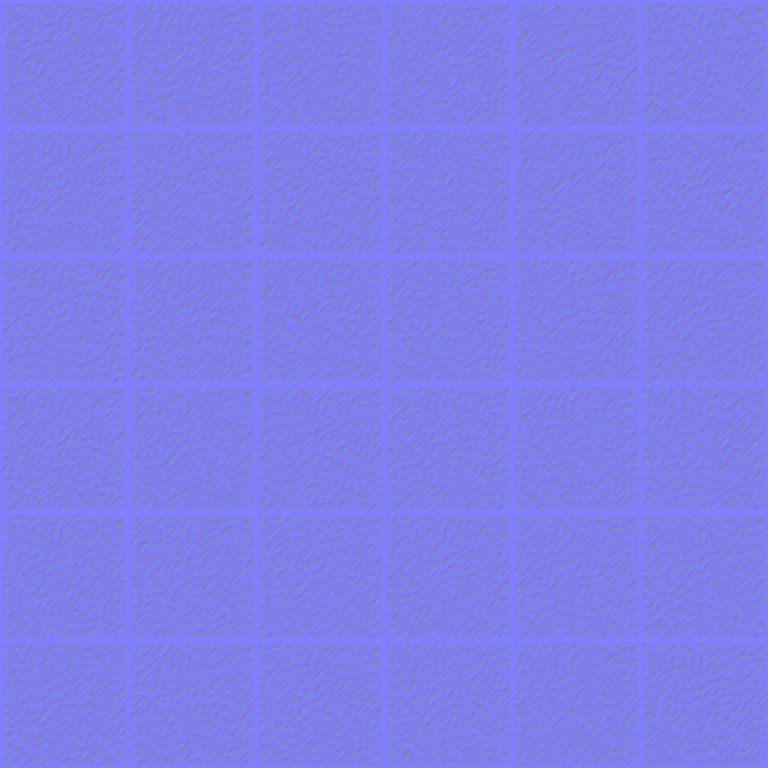
Write a Shadertoy shader that draws this texture map.

```glsl
// Tangent-space normal map of square tiles with softly grained faces and flat grout.

const float TILES           = 6.0;               // repeats across and down
const float GROUT_HALF      = 0.021;             // half grout width, in tiles
const float GROUT_SOFT      = 0.014;             // half width of the grout edge, in tiles
const vec2  GRAIN_FREQ      = vec2(18.0, 26.0);  // noise cells per tile: along, across the streaks
const float ALONG_SLOPE     = 0.2;               // damping of the slope along the streaks
const vec2  ACROSS_TINT     = vec2(-0.8, 1.2);   // red and green share of the slope across them
const float FINE_SCALE      = 1.7;               // frequency ratio of the second octave
const float FINE_WEIGHT     = 0.4;
const float SHARED_WEIGHT   = 0.75;              // grain common to every tile
const float OWN_WEIGHT      = 0.65;              // grain unique to each tile
const float SLOPE_TINT      = 0.041;             // slope shown in red and green
const float FACE_BLUE       = 0.914;             // blue level of a level face
const float STEEP_DARKENING = 0.02;
const float MOTTLE          = 0.16;              // blue variation with the grain height
const vec3  FLAT_NORMAL     = vec3(0.5, 0.5, 1.0);

// Integer hash of a lattice cell: a random gradient, each part -1 to 1
vec2 randomGradient(ivec2 cell, uint seed) {
    uvec2 c = uvec2(cell);
    uint h = c.x * 1597u + c.y * 51749u + seed * 792917u;
    h = (h ^ (h >> 16)) * 73244475u;
    h = (h ^ (h >> 15)) * 73244475u;
    h ^= h >> 16;
    return vec2(h & 65535u, h >> 16) / 32767.5 - 1.0;
}

// Gradient noise: x is the value, yz its derivative
vec3 noise(vec2 p, uint seed) {
    ivec2 cell = ivec2(floor(p));
    vec2 f = fract(p);
    vec2 w = f * f * f * (f * (f * 6.0 - 15.0) + 10.0);
    vec2 dw = 30.0 * f * f * (f - 1.0) * (f - 1.0);

    vec2 ga = randomGradient(cell, seed);
    vec2 gb = randomGradient(cell + ivec2(1, 0), seed);
    vec2 gc = randomGradient(cell + ivec2(0, 1), seed);
    vec2 gd = randomGradient(cell + ivec2(1, 1), seed);

    float a = dot(ga, f);
    float b = dot(gb, f - vec2(1.0, 0.0));
    float c = dot(gc, f - vec2(0.0, 1.0));
    float d = dot(gd, f - vec2(1.0, 1.0));
    float twist = a - b - c + d;

    float value = a + (b - a) * w.x + (c - a) * w.y + twist * w.x * w.y;
    vec2 slope = mix(mix(ga, gb, w.x), mix(gc, gd, w.x), w.y);
    return vec3(value, slope + dw * (vec2(b - a, c - a) + twist * w.yx));
}

// Two octaves of grain
vec3 grain(vec2 p, uint seed) {
    return noise(p, seed) + FINE_WEIGHT * noise(p * FINE_SCALE + 7.3, seed + 101u);
}

void mainImage(out vec4 fragColor, in vec2 fragCoord) {
    vec2 p = fragCoord / iResolution.xy * TILES;
    vec2 tile = mod(floor(p), TILES);
    vec2 local = fract(p);

    // Streaks run along the rising diagonal
    vec2 diagonal = vec2(local.x + local.y, local.y - local.x) * sqrt(0.5);
    vec2 grainPos = diagonal * GRAIN_FREQ;
    uint tileSeed = uint(tile.x + tile.y * TILES) + 1u;
    vec3 g = SHARED_WEIGHT * grain(grainPos, 0u) + OWN_WEIGHT * grain(grainPos, tileSeed);

    // Turn the slope back to the canvas axes
    vec2 s = g.yz * vec2(ALONG_SLOPE * GRAIN_FREQ.x / GRAIN_FREQ.y, 1.0);
    vec2 slope = (s.x + s.y * ACROSS_TINT) * sqrt(0.5);

    // Tile face
    float steepness = min(dot(slope, slope), 1.8);
    float blue = FACE_BLUE - STEEP_DARKENING * steepness + MOTTLE * g.x;
    vec3 face = vec3(0.5 - SLOPE_TINT * slope, blue);

    // Grout, centred on the tile borders
    vec2 border = min(local, 1.0 - local);
    float soft = max(GROUT_SOFT, 0.7 * TILES / iResolution.y);
    float faceMask = smoothstep(GROUT_HALF - soft, GROUT_HALF + soft, min(border.x, border.y));

    fragColor = vec4(clamp(mix(FLAT_NORMAL, face, faceMask), 0.0, 1.0), 1.0);
}
```
